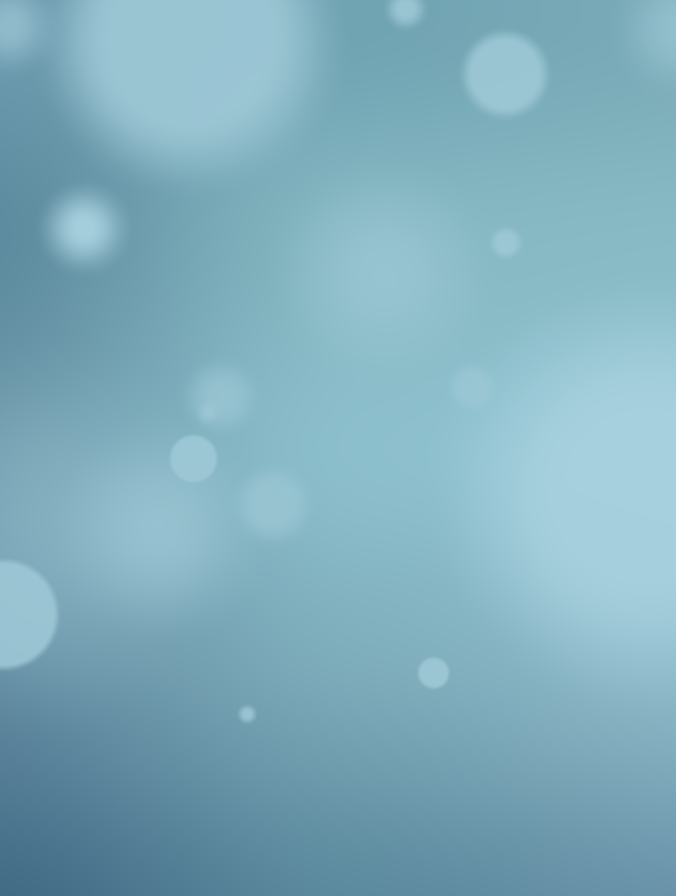
A Shadertoy shader for this background:

```glsl
// Soft teal-blue backdrop with blurred, pale circles of light.

const vec3 PALE = vec3(0.62, 0.785, 0.84);
const vec3 BRIGHT = vec3(0.66, 0.82, 0.875);

// Smooth blend across the left, middle and right colours of a band
vec3 band(vec3 left, vec3 middle, vec3 right, float x) {
    vec3 firstHalf = mix(left, middle, smoothstep(-0.1, 0.55, x));
    return mix(firstHalf, right, smoothstep(0.45, 1.1, x));
}

// Five horizontal bands merged from bottom to top
vec3 backdrop(vec2 uv) {
    vec3 floorBand = band(vec3(0.24, 0.40, 0.51), vec3(0.35, 0.53, 0.61), vec3(0.41, 0.57, 0.66), uv.x);
    vec3 lowBand   = band(vec3(0.37, 0.53, 0.62), vec3(0.48, 0.66, 0.72), vec3(0.55, 0.72, 0.78), uv.x);
    vec3 midBand   = band(vec3(0.42, 0.59, 0.66), vec3(0.55, 0.75, 0.80), vec3(0.58, 0.77, 0.83), uv.x);
    vec3 highBand  = band(vec3(0.35, 0.53, 0.61), vec3(0.52, 0.72, 0.76), vec3(0.53, 0.73, 0.77), uv.x);
    vec3 topBand   = band(vec3(0.42, 0.60, 0.68), vec3(0.44, 0.64, 0.70), vec3(0.48, 0.67, 0.72), uv.x);

    vec3 color = mix(floorBand, lowBand, smoothstep(-0.05, 0.27, uv.y));
    color = mix(color, midBand, smoothstep(0.17, 0.52, uv.y));
    color = mix(color, highBand, smoothstep(0.47, 0.77, uv.y));
    return mix(color, topBand, smoothstep(0.72, 0.98, uv.y));
}

// Coverage of a disc whose rim fades over +/- blur
float disc(vec2 p, vec2 center, float radius, float blur) {
    return 1.0 - smoothstep(radius - blur, radius + blur, length(p - center));
}

// Each light holds: center x, center y, radius, blur
const vec4 SOFT_LIGHTS[8] = vec4[8](
    vec4(0.010, 0.971, 0.034, 0.030),
    vec4(0.760, 0.967, 0.045, 0.040),
    vec4(0.430, 0.695, 0.072, 0.068),
    vec4(0.247, 0.557, 0.030, 0.020),
    vec4(0.232, 0.539, 0.009, 0.007),
    vec4(0.305, 0.437, 0.035, 0.016),
    vec4(0.180, 0.410, 0.070, 0.066),
    vec4(0.527, 0.568, 0.022, 0.009)
);

const vec4 CLEAR_LIGHTS[7] = vec4[7](
    vec4(0.453, 0.990, 0.017, 0.010),
    vec4(0.564, 0.917, 0.045, 0.009),
    vec4(0.565, 0.729, 0.015, 0.006),
    vec4(0.216, 0.488, 0.026, 0.003),
    vec4(0.004, 0.314, 0.060, 0.005),
    vec4(0.484, 0.249, 0.017, 0.003),
    vec4(0.276, 0.203, 0.008, 0.005)
);

void mainImage(out vec4 fragColor, in vec2 fragCoord) {
    vec2 uv = fragCoord / iResolution.xy;
    vec2 p = fragCoord / iResolution.y;
    vec3 color = backdrop(uv);

    // Broad hazes
    color = mix(color, PALE, 0.45 * disc(p, vec2(0.06, 0.40), 0.120, 0.115));
    color = mix(color, PALE, 0.90 * disc(p, vec2(0.212, 0.954), 0.135, 0.048));
    color = mix(color, BRIGHT, 0.90 * disc(p, vec2(0.72, 0.45), 0.170, 0.085));

    // Out-of-focus lights
    for (int i = 0; i < SOFT_LIGHTS.length(); i++) {
        vec4 light = SOFT_LIGHTS[i];
        color = mix(color, PALE, 0.70 * disc(p, light.xy, light.z, light.w));
    }

    // Clearer lights
    for (int i = 0; i < CLEAR_LIGHTS.length(); i++) {
        vec4 light = CLEAR_LIGHTS[i];
        color = mix(color, PALE, 0.88 * disc(p, light.xy, light.z, light.w));
    }

    // Bright glow at the upper left
    color = mix(color, BRIGHT, 0.95 * disc(p, vec2(0.094, 0.745), 0.032, 0.026));

    fragColor = vec4(color, 1.0);
}
```
